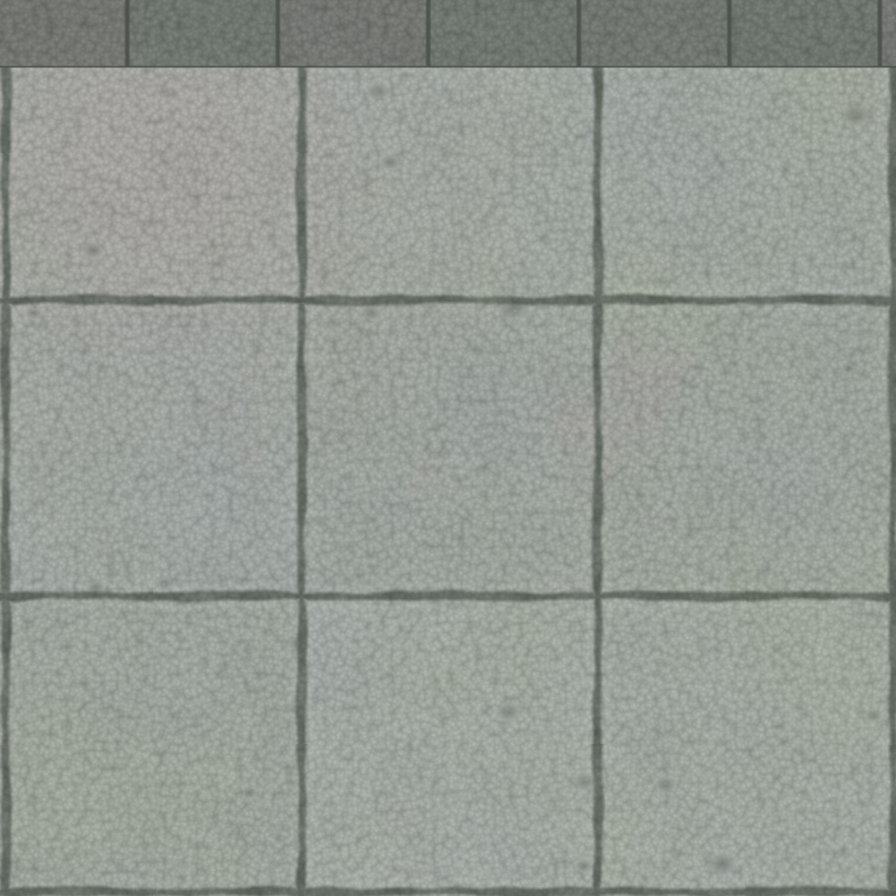
This texture is drawn by a Shadertoy shader. Its source:

```glsl
// Concrete paving: a three by three field of square slabs under a darker kerb strip.
// Joints are distances to a repeating grid with sine wobble; the stone grain is
// cellular noise, and the tint patches are layered sines.

vec2 hash2(vec2 p) {
    vec3 h = fract(vec3(p.xyx) * vec3(0.1031, 0.1030, 0.0973));
    h += dot(h, h.yzx + 33.33);
    return fract((h.xx + h.yz) * h.zy);
}

// Distance to the nearest scattered point, centred near zero
float cellGrain(vec2 p) {
    vec2 cell = floor(p), f = fract(p);
    float nearest = 2.0;
    for (int y = -1; y <= 1; y++)
    for (int x = -1; x <= 1; x++) {
        vec2 o = vec2(x, y);
        vec2 r = o + hash2(cell + o + 7.0) - f;
        nearest = min(nearest, dot(r, r));
    }
    return sqrt(nearest) - 0.47;
}

// Broad soft patches, about -1 to 1
float patches(vec2 p) {
    float sum = 0.0, amp = 0.5;
    for (int i = 0; i < 4; i++) {
        p = mat2(0.8, 0.6, -0.6, 0.8) * p + 1.7;
        sum += amp * sin(p.x + 1.3 * sin(p.y)) * cos(p.y + 0.8 * sin(p.x));
        p *= 1.9;
        amp *= 0.6;
    }
    return sum;
}

// Soft-edged line coverage
float line(float dist, float halfWidth, float soft) {
    return 1.0 - smoothstep(halfWidth - soft, halfWidth + soft, dist);
}

// Sparse dark pits with ragged rims
float pits(vec2 p, float rough) {
    vec2 cell = floor(p * 13.0);
    vec2 rnd = hash2(cell + 51.0);
    vec2 centre = (cell + 0.3 + 0.4 * hash2(cell + 19.0)) / 13.0;
    float radius = mix(0.006, 0.016, rnd.y);
    float d = length((p - centre) * vec2(1.0, 1.3)) + 0.006 * rough;
    return step(rnd.x, 0.16) * (1.0 - smoothstep(0.0, radius, d));
}

vec3 slabs(vec2 p, float grain, float aa) {
    vec2 wobble = 0.0009 * sin(p.yx * 31.0 + 2.0) + 0.0005 * sin(p.yx * 97.0);
    vec2 q = (p - vec2(0.0065, 0.0045) + wobble) / 0.3303;
    vec2 id = floor(q);
    vec2 rnd = hash2(id + 4.0);

    // Stone: greenish to bluish grey, with a warm area in the upper left
    float cool = 0.5 + 0.5 * patches(p * 9.0) + 0.5 * (rnd.x - 0.5);
    vec3 col = mix(vec3(0.605, 0.632, 0.588), vec3(0.597, 0.626, 0.618), clamp(cool, 0.0, 1.0));
    vec2 e = p - vec2(0.17, 0.82);
    float warm = 0.75 * exp(-18.0 * dot(e, e)) + 0.6 * smoothstep(0.3, 0.8, patches(p * 7.0 + 11.0));
    col = mix(col, vec3(0.630, 0.612, 0.600), min(warm, 0.85));
    col += 0.018 * (rnd.y - 0.5) + 0.016 * patches(p * 31.0);
    col -= grain + 0.11 * pits(p, grain * 12.0);

    // Joints: uneven width and depth, pale worn rims alongside
    vec2 dist = abs(fract(q + 0.5) - 0.5) * 0.3303;
    vec2 along = p.yx;
    vec2 seed = floor(q + 0.5) * 2.4;
    vec2 halfWidth = 0.0047 + 0.0009 * sin(along * 23.0 + seed) + 0.0006 * sin(along * 83.0 + seed.yx);
    vec2 depth = 0.87 + 0.13 * sin(along * 17.0 + seed * 3.0) * sin(along * 61.0);
    float soft = 0.0024 + aa;
    float nearest = min(dist.x, dist.y);
    col += 0.022 * line(abs(nearest - 0.011), 0.002, 0.004);
    float joint = max(line(dist.x, halfWidth.x, soft) * depth.x,
                      line(dist.y, halfWidth.y, soft) * depth.y);
    vec3 jointCol = vec3(0.355, 0.385, 0.355) - 0.6 * grain;
    return mix(col, jointCol, joint);
}

vec3 kerb(vec2 p, float grain, float aa) {
    float q = (p.x - 0.142) / 0.168;
    float tint = hash2(vec2(floor(q), 23.0)).x;
    vec3 col = mix(vec3(0.425, 0.450, 0.425), vec3(0.455, 0.455, 0.445), tint);
    col += 0.015 * patches(p * 24.0) - 0.8 * grain;
    float dist = abs(fract(q + 0.5) - 0.5) * 0.168;
    return mix(col, vec3(0.29, 0.31, 0.29), 0.9 * line(dist, 0.0024, 0.0012 + aa));
}

void mainImage(out vec4 fragColor, in vec2 fragCoord) {
    vec2 p = fragCoord / iResolution.xy;
    float aa = 0.5 / iResolution.y;
    float grain = 0.10 * cellGrain(p * 105.0) + 0.075 * cellGrain(p * 190.0 + 40.0);

    // Kerb above, slabs below, with a thin dark seam between
    float seam = p.y - 0.9255;
    vec3 col = mix(slabs(p, grain, aa), kerb(p, grain, aa), smoothstep(-aa, aa, seam));
    col += 0.025 * line(abs(seam + 0.004), 0.001, 0.002 + aa);
    col = mix(col, vec3(0.29, 0.31, 0.29), 0.85 * line(abs(seam), 0.001, 0.0004 + aa));
    fragColor = vec4(col, 1.0);
}
```
